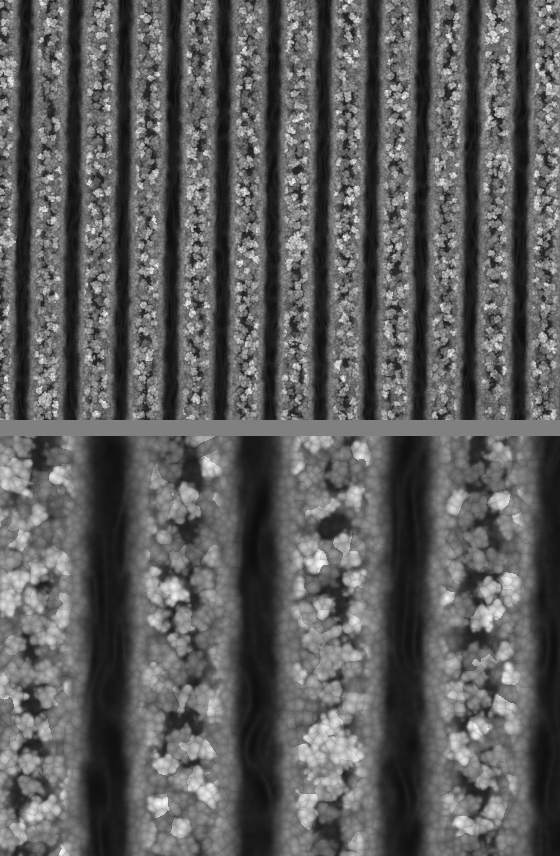
Top, the full canvas; bottom, a detail of the centre.
Give the GLSL for this pattern, as a WebGL 1 fragment shader.

```glsl
precision highp float;
// Grey micrograph of upright parallel ridges: grainy crests, soft walls, dark trenches.
// A periodic distance to the ridge axis sets the profile; cellular noise builds the
// round nodules and fine grains, and value noise adds crevices, strands and ragged edges.

uniform vec2 u_resolution;

#define PITCH 0.1184         // ridge spacing, in canvas heights
#define FIRST_AXIS -0.0029   // axis of ridge zero at mid height
#define TILT 0.011           // sideways drift per canvas height
#define CREST_EDGE 0.25      // crest half width, in pitches
#define TRENCH_EDGE 0.355    // middle of the wall fall-off, in pitches
#define NODULE_SIZE 0.0175
#define GRAIN_SIZE 0.0066
#define WALL_TONE 0.43
#define TRENCH_TONE 0.095
#define PIT_TONE 0.15
#define LUMP_CHANCE 0.10
#define LUMP_SPACING 0.22

vec2 hash2(vec2 p) {
  vec3 q = fract(p.xyx * vec3(0.1031, 0.1030, 0.0973));
  q += dot(q, q.yzx + 33.33);
  return fract((q.xx + q.yz) * q.zy);
}

float noise(vec2 p) {
  vec2 i = floor(p);
  vec2 f = fract(p);
  f = f * f * (3.0 - 2.0 * f);
  float low = mix(hash2(i).x, hash2(i + vec2(1.0, 0.0)).x, f.x);
  float high = mix(hash2(i + vec2(0.0, 1.0)).x, hash2(i + vec2(1.0)).x, f.x);
  return mix(low, high, f.y);
}

// Distance to the nearest cell point, and a random value of that cell
vec2 cells(vec2 p) {
  vec2 i = floor(p);
  vec2 best = vec2(8.0, 0.0);
  for (int y = -1; y <= 1; y++) {
    for (int x = -1; x <= 1; x++) {
      vec2 id = i + vec2(float(x), float(y));
      float dist = length(id + hash2(id) - p);
      if (dist < best.x) best = vec2(dist, hash2(id + 71.0).y);
    }
  }
  return best;
}

// Rare swollen clusters sitting on a ridge; at is relative to the ridge axis
float lumpMask(vec2 at, float ridge, float rough) {
  float mask = 0.0;
  float slot = floor(at.y / LUMP_SPACING);
  for (int j = -1; j <= 1; j++) {
    vec2 key = vec2(ridge * 7.0 + 40.0, slot + float(j) + 19.0);
    vec2 r = hash2(key);
    vec2 s = hash2(key + 133.0);
    vec2 centre = vec2((r.y - 0.5) * 0.4 * PITCH, (slot + float(j) + s.x) * LUMP_SPACING);
    float radius = mix(0.018, 0.028, s.y);
    float dist = length(at - centre) + rough * 0.006;
    mask = max(mask, step(r.x, LUMP_CHANCE) * (1.0 - smoothstep(radius - 0.004, radius, dist)));
  }
  return mask;
}

void main() {
  vec2 p = gl_FragCoord.xy / u_resolution.y;

  // Periodic ridge coordinate
  float x = p.x - FIRST_AXIS - TILT * (p.y - 0.5);
  float ridge = floor(x / PITCH + 0.5);
  float across = x - ridge * PITCH;
  float side = ridge * 2.0 + step(0.0, across);
  float wander = noise(vec2(p.y * 10.0, side * 5.0 + 3.0)) - 0.5;
  float ragged = noise(p * vec2(90.0, 60.0) + 11.0) - 0.5;
  float d = abs(across) / PITCH + 0.035 * wander + 0.045 * ragged;

  // Fine grains and knobbly nodules made of them
  vec2 grain = cells(p / GRAIN_SIZE + 5.0);
  vec2 warp = vec2(noise(p * 150.0), noise(p * 150.0 + 37.0)) - 0.5;
  vec2 nodule = cells((p + 0.008 * warp) / NODULE_SIZE + 23.0);
  float grit = 1.16 - 0.36 * grain.x + 0.18 * (grain.y - 0.5);
  float reach = nodule.x + 0.22 * (grain.x - 0.4);
  float blob = 1.0 - smoothstep(0.34, 0.72, reach);

  // Crest: nodules of varied brightness over crevices that deepen near the axis
  float blobTone = (0.43 + 0.38 * pow(nodule.y, 1.5)) * (1.08 - 0.3 * nodule.x);
  float channel = smoothstep(0.30, 0.55, noise(p * vec2(62.0, 44.0) + 61.0));
  channel *= 1.0 - smoothstep(0.08, 0.21, d);
  float crevice = mix(0.38, PIT_TONE, channel);
  float crest = mix(crevice, blobTone, blob * (1.0 - 0.25 * channel)) * grit;

  // Wall with softer grain, falling into the trench
  float wall = WALL_TONE * mix(1.0, grit, 0.8) * (1.08 - 0.9 * max(d - 0.24, 0.0));
  wall *= 0.9 + 0.2 * noise(p * vec2(100.0, 70.0) + 17.0);

  // Trench crossed by wavy upright strands
  vec2 drift = vec2(0.016 * noise(p * vec2(18.0, 24.0)), 0.0);
  float strands = 1.0 - abs(2.0 * noise((p + drift) * vec2(120.0, 26.0) + 7.0) - 1.0);
  float depth = smoothstep(0.36, 0.49, d);
  float trench = TRENCH_TONE * (0.6 + 0.8 * strands) * (1.2 - 0.35 * depth) * mix(1.0, grit, 0.5);

  // Stack the layers from the crest outwards
  float tone = mix(crest, wall, smoothstep(CREST_EDGE - 0.045, CREST_EDGE + 0.035, d));
  tone = mix(tone, trench, smoothstep(TRENCH_EDGE - 0.065, TRENCH_EDGE + 0.065, d));
  float lump = lumpMask(vec2(across, p.y), ridge, nodule.x + grain.x);
  tone = mix(tone, (0.50 + 0.18 * blob) * grit, lump);

  // Slow uneven exposure
  tone *= 0.96 + 0.08 * noise(p * 5.0 + 91.0);
  gl_FragColor = vec4(vec3(clamp(tone, 0.0, 1.0)), 1.0);
}
```
